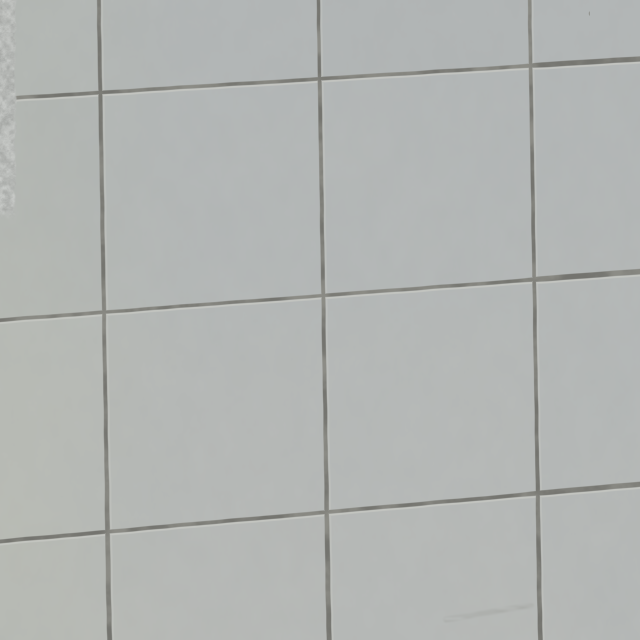
Give the GLSL for this texture, as a Shadertoy shader.

```glsl
const vec3 TILE_COOL = vec3(0.697, 0.712, 0.712);
const vec3 TILE_WARM = vec3(0.718, 0.727, 0.716);
const vec3 GROUT_DARK = vec3(0.455, 0.455, 0.435);
const vec3 GROUT_PALE = vec3(0.55, 0.55, 0.525);
const vec3 EDGE_LIGHT = vec3(0.775, 0.78, 0.76);
const vec3 DIRT = vec3(0.50, 0.50, 0.47);

const vec2 CROSSING = vec2(0.514, 0.5);    // where the middle joints start
const float COLUMN_LEAN = -0.0166;
const float COLUMN_PITCH = 0.3363;
const float COLUMN_SQUEEZE = 0.0193;       // columns narrow to the right
const float ROW_RISE = 0.0757;
const float ROW_PITCH = 0.3457;
const float ROW_SQUEEZE = -0.0134;         // rows narrow to the right
const float GROUT_HALF = 0.0029;
const float EDGE_WIDTH = 0.0032;
const float SOFTNESS = 0.0013;
const float SPECK_CHANCE = 0.3;
const vec2 ROUGH_CORNER = vec2(0.024, 0.665);
const vec2 SCUFF_START = vec2(0.697, 0.032);
const vec2 SCUFF_END = vec2(0.830, 0.054);

float hash(vec2 p) {
    vec3 q = fract(vec3(p.xyx) * 0.1031);
    q += dot(q, q.yzx + 33.33);
    return fract((q.x + q.y) * q.z);
}

float noise(vec2 p) {
    vec2 i = floor(p), f = fract(p);
    f = f * f * (3.0 - 2.0 * f);
    return mix(mix(hash(i), hash(i + vec2(1, 0)), f.x),
               mix(hash(i + vec2(0, 1)), hash(i + vec2(1, 1)), f.x), f.y);
}

float fbm(vec2 p) {
    float sum = 0.0, weight = 0.5;
    for (int i = 0; i < 4; i++) {
        sum += weight * noise(p);
        p = p * 2.03 + 17.3;
        weight *= 0.5;
    }
    return sum / 0.9375;
}

float segmentDistance(vec2 p, vec2 a, vec2 b) {
    vec2 pa = p - a, ba = b - a;
    return length(pa - ba * clamp(dot(pa, ba) / dot(ba, ba), 0.0, 1.0));
}

// Coverage of a band around zero
float band(float d, float halfWidth, float soft) {
    return 1.0 - smoothstep(halfWidth - soft, halfWidth + soft, abs(d));
}

void mainImage(out vec4 fragColor, in vec2 fragCoord) {
    vec2 uv = fragCoord / iResolution.xy;
    float soft = max(SOFTNESS, 0.7 / min(iResolution.x, iResolution.y));

    // Skewed grid: joints lie on whole numbers
    float column = (uv.x - CROSSING.x - COLUMN_LEAN * uv.y) / COLUMN_PITCH;
    column += COLUMN_SQUEEZE * column * column;
    float rowPitch = ROW_PITCH + ROW_SQUEEZE * uv.x;
    float row = (uv.y - CROSSING.y - ROW_RISE * uv.x) / rowPitch;
    vec2 grid = vec2(column, row);
    vec2 tile = floor(grid) + 20.0;
    vec2 joint = round(grid) + 20.0;
    vec2 d = (grid - round(grid)) * vec2(COLUMN_PITCH, rowPitch);

    // Glaze: soft light, slight tile tint and cloudy mottling
    float light = 0.78 - 0.65 * uv.y - 0.15 * uv.x + 0.5 * (fbm(uv * 5.0) - 0.5);
    vec3 color = mix(TILE_COOL, TILE_WARM, smoothstep(0.0, 1.0, light));
    color += vec3(0.002, 0.003, -0.012) * (1.0 - smoothstep(0.0, 0.35, uv.x));
    color += 0.008 * (hash(tile) - 0.5) + 0.012 * (fbm(uv * vec2(45.0, 30.0)) - 0.5);

    // Occasional dark specks, at most one per tile
    vec2 speckPlace = 0.2 + 0.6 * vec2(hash(tile + 3.7), hash(tile + 9.1));
    vec2 speck = (fract(grid) - speckPlace) * ROW_PITCH / vec2(0.0015, 0.0042);
    float speckMask = step(hash(tile + 5.3), SPECK_CHANCE);
    color = mix(color, DIRT, 0.6 * speckMask * (1.0 - smoothstep(0.3, 1.2, length(speck))));

    // Faint scuff
    float scuff = 1.0 - smoothstep(0.001, 0.007, segmentDistance(uv, SCUFF_START, SCUFF_END));
    color = mix(color, DIRT, 0.22 * scuff * noise(uv * vec2(60.0, 180.0)));

    // Joints: each segment varies in width, widest low down and to the right
    vec2 vary = vec2(hash(vec2(joint.x, tile.y)), hash(vec2(tile.x, joint.y) + 7.0)) - 0.5;
    vec2 halfWidth = GROUT_HALF + 0.0006 * vary;
    halfWidth.x += 0.0009 * (1.0 - smoothstep(0.1, 0.35, uv.y));
    halfWidth.y += 0.0011 * smoothstep(0.80, 0.86, uv.x);
    d += 0.0008 * (vec2(noise(uv.yy * 25.0), noise(uv.xx * 25.0 + 40.0)) - 0.5);

    // Lit tile edges right of and below the joints
    float edgeRight = band(d.x - halfWidth.x - 0.5 * EDGE_WIDTH, 0.5 * EDGE_WIDTH, soft);
    float edgeBelow = band(d.y + halfWidth.y + 0.5 * EDGE_WIDTH, 0.5 * EDGE_WIDTH, soft);
    color = mix(color, EDGE_LIGHT, max(0.45 * edgeRight, 0.85 * edgeBelow));

    // Rough strip covers the joint in the upper left corner
    float ragged = 0.005 * (noise(uv.yy * 70.0) - 0.5);
    float rough = (1.0 - smoothstep(-0.002, 0.002, uv.x - ROUGH_CORNER.x - ragged))
                * smoothstep(-0.012, 0.012, uv.y - ROUGH_CORNER.y);

    float grout = max(band(d.x, halfWidth.x, soft), band(d.y, halfWidth.y, soft));
    float wear = smoothstep(0.25, 0.8, fbm(uv * 28.0));
    color = mix(color, mix(GROUT_DARK, GROUT_PALE, wear), grout);
    vec3 plaster = TILE_WARM + 0.18 * (fbm(uv * 150.0) - 0.5);
    color = mix(color, plaster, rough);

    fragColor = vec4(color, 1.0);
}
```
